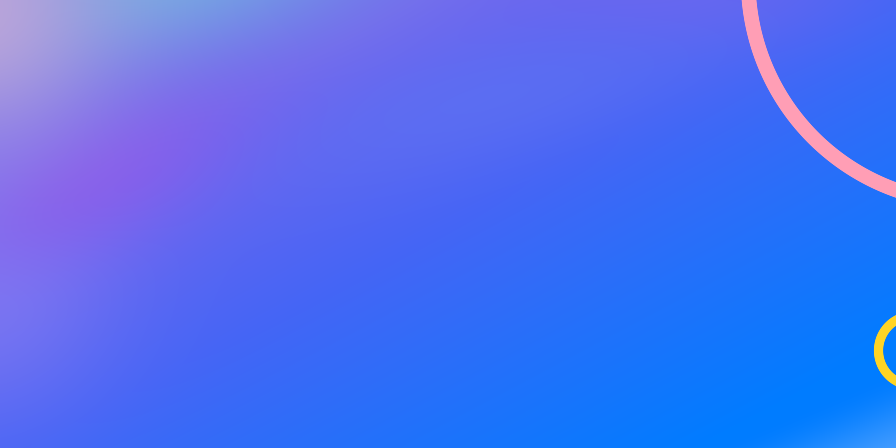
Reproduce this background procedurally as a WebGL 2 fragment shader.

```glsl
#version 300 es
precision highp float;

uniform vec2 u_resolution;
out vec4 fragColor;

// Colours
const vec3 AZURE = vec3(0.00, 0.485, 1.00);
const vec3 INDIGO = vec3(0.27, 0.395, 0.96);
const vec3 VIOLET = vec3(0.45, 0.40, 0.93);
const vec3 PURPLE = vec3(0.53, 0.35, 0.92);
const vec3 PERIWINKLE = vec3(0.50, 0.48, 0.95);
const vec3 CORNFLOWER = vec3(0.36, 0.45, 0.95);
const vec3 LILAC = vec3(0.74, 0.65, 0.85);
const vec3 TEAL = vec3(0.45, 0.68, 0.88);
const vec3 SKY = vec3(0.30, 0.63, 1.00);
const vec3 PINK = vec3(1.00, 0.62, 0.71);
const vec3 YELLOW = vec3(1.00, 0.83, 0.14);

// Diagonal ramp: slope per unit of canvas height, and the stop between its halves
const vec2 RAMP_SLOPE = vec2(-0.18, 0.34);
const float RAMP_START = 0.28;
const float INDIGO_STOP = 0.27;
const float VIOLET_STOP = 0.45;

// Rings: centre, radius, half width
const vec2 PINK_CENTRE = vec2(2.167, 1.044);
const float PINK_RADIUS = 0.497;
const float PINK_HALF_WIDTH = 0.0165;
const vec2 YELLOW_CENTRE = vec2(2.039, 0.2175);
const float YELLOW_RADIUS = 0.078;
const float YELLOW_HALF_WIDTH = 0.0104;

// Soft elliptical spot, tilted by an angle in radians
float glow(vec2 p, vec2 centre, vec2 size, float tilt) {
    float c = cos(tilt), s = sin(tilt);
    vec2 d = p - centre;
    d = vec2(c * d.x + s * d.y, c * d.y - s * d.x) / size;
    return exp(-dot(d, d));
}

// Antialiased coverage of a circular outline
float ring(vec2 p, vec2 centre, float radius, float halfWidth, float pixel) {
    float d = abs(length(p - centre) - radius) - halfWidth;
    return 1.0 - smoothstep(-0.5 * pixel, 0.5 * pixel, d);
}

vec3 ramp(vec2 p) {
    float t = RAMP_START + dot(p, RAMP_SLOPE);
    vec3 cool = mix(AZURE, INDIGO, clamp(t / INDIGO_STOP, 0.0, 1.0));
    float warmth = (t - INDIGO_STOP) / (VIOLET_STOP - INDIGO_STOP);
    return mix(cool, VIOLET, clamp(warmth, 0.0, 1.0));
}

vec3 background(vec2 p) {
    vec3 color = ramp(p);

    // Mid-tone variation
    color = mix(color, CORNFLOWER, 0.55 * glow(p, vec2(1.10, 0.78), vec2(0.55, 0.13), 0.25));
    color = mix(color, VIOLET, 0.50 * glow(p, vec2(1.55, 1.02), vec2(0.35, 0.12), 0.0));
    color = mix(color, PERIWINKLE, 0.85 * glow(p, vec2(-0.05, 0.40), vec2(0.28, 0.30), 0.0));
    color = mix(color, PURPLE, 0.80 * glow(p, vec2(0.22, 0.60), vec2(0.34, 0.14), 0.45));

    // Pale upper left
    color = mix(color, TEAL, 0.90 * glow(p, vec2(0.38, 1.06), vec2(0.50, 0.19), 0.20));
    color = mix(color, LILAC, 0.95 * glow(p, vec2(-0.06, 0.98), vec2(0.30, 0.30), 0.0));

    // Bright lower right corner
    float corner = smoothstep(-0.03, 0.18, dot(p - vec2(1.67, 0.0), vec2(0.39, -0.92)));
    return mix(color, SKY, corner);
}

void main() {
    float pixel = 1.0 / u_resolution.y;
    vec2 p = gl_FragCoord.xy * pixel;
    p.x *= 2.0 * u_resolution.y / u_resolution.x;

    vec3 color = background(p);
    color = mix(color, PINK, ring(p, PINK_CENTRE, PINK_RADIUS, PINK_HALF_WIDTH, pixel));
    color = mix(color, YELLOW, ring(p, YELLOW_CENTRE, YELLOW_RADIUS, YELLOW_HALF_WIDTH, pixel));
    fragColor = vec4(color, 1.0);
}
```
